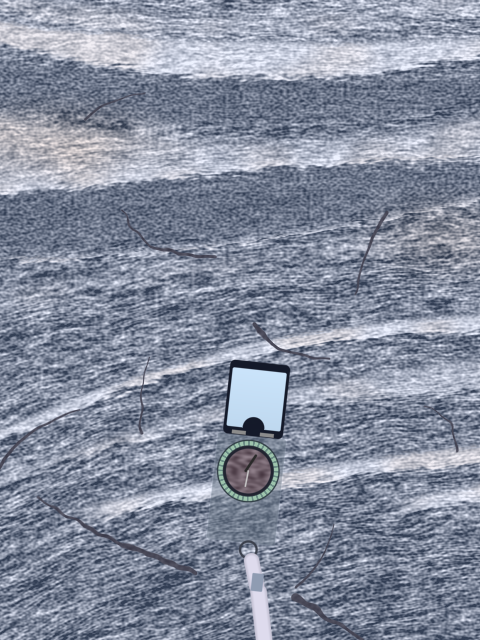
Give the GLSL for this texture, as a Shadertoy shader.

```glsl
// Draws banded grey gneiss with scattered twigs and a mirrored sighting compass on a strap.

void paint(inout vec3 col, vec3 ink, float d) {
    col = mix(col, ink, smoothstep(.8, -.8, d * iResolution.y));
}

vec2 gradientAt(vec2 cell) {
    vec3 h = fract(cell.xyx * vec3(.1031, .103, .0973));
    h += dot(h, h.yzx + 33.33);
    float angle = 6.2832 * fract((h.x + h.y) * h.z);
    return vec2(cos(angle), sin(angle));
}

float noise(vec2 p) {
    vec2 i = floor(p), f = fract(p), u = f * f * (3. - 2. * f), e = vec2(1, 0);
    float low = mix(dot(gradientAt(i), f), dot(gradientAt(i + e), f - e), u.x);
    float high = mix(dot(gradientAt(i + e.yx), f - e.yx), dot(gradientAt(i + 1.), f - 1.), u.x);
    return mix(low, high, u.y);
}

// Curved layer: heights and half widths at left, middle and right
float seam(vec2 p, vec3 heights, vec3 widths, float soft) {
    float t = p.x / .75;
    vec3 k = vec3((1. - t) * (1. - 2. * t), 4. * t * (1. - t), t * (2. * t - 1.));
    return smoothstep(soft, -soft, abs(p.y - dot(k, heights)) - dot(k, widths));
}

float segment(vec2 p, vec2 a, vec2 b) {
    vec2 d = b - a;
    return length(p - a - d * clamp(dot(p - a, d) / dot(d, d), 0., 1.));
}

float box(vec2 p, vec2 size, float r) {
    vec2 d = abs(p) - size + r;
    return length(max(d, 0.)) + min(max(d.x, d.y), 0.) - r;
}

float twig(vec2 p, vec4 ends, vec2 bend, float w) {
    float d = 1.;
    vec2 last = ends.xy;
    for (float t = .125; t <= 1.; t += .125) {
        vec2 next = mix(mix(ends.xy, bend, t), mix(bend, ends.zw, t), t);
        d = min(d, segment(p, last, next) - w * (1. - .6 * t));
        last = next;
    }
    return d;
}

vec3 rock(vec2 p) {
    // Foliation steepens toward the bottom
    float flow = p.y - (1. - p.y) * p.x * (.5 - .25 * p.x) + .014 * noise(p * vec2(9, 16));
    float broad = noise(vec2(p.x * 6., flow * 40.));
    float streak = noise(vec2(p.x * 24. + 9., flow * 120.));
    float fine = noise(vec2(p.x * 75., flow * 240.));
    float grain = noise(p * vec2(190, 270));
    vec2 q = p + vec2(0, .008 * (broad + streak + fine));

    // Quiet dark layers
    float dark = max(seam(q, vec3(.87, .845, .86), vec3(.035, .035, .022), .01),
                     seam(q, vec3(.653, .685, .72), vec3(.042, .05, .022), .01));
    float tone = .36 + (.32 * broad + .55 * streak + .6 * fine) * (1. - .65 * dark) + .5 * grain;
    tone += .13 * smoothstep(.85, .97, p.y) - .1 * dark - .04 * smoothstep(.3, .05, p.y);

    // Pale layers
    float pale = seam(q, vec3(.95, .905, .928), vec3(.016, .028, .013), .006);
    pale = max(pale, .5 * seam(q, vec3(1, .955, 1), vec3(.015), .012));
    pale = max(pale, .7 * seam(q, vec3(.763, .755, .782), vec3(.058, .02, .032), .015));
    pale = max(pale, seam(q, vec3(.708, .738, .758), vec3(.01, .008, .004), .005));
    pale = max(pale, .7 * seam(q, vec3(.594, .622, .69), vec3(.002), .003));
    pale = max(pale, .35 * seam(q, vec3(.53, .588, .63), vec3(.012), .02));
    pale = max(pale, seam(q, vec3(.317, .447, .492), vec3(.01, .009, .014), .005));
    pale = max(pale, .7 * seam(q, vec3(.245, .36, .41), vec3(.005, .01, .025), .012));
    pale = max(pale, seam(q, vec3(.17, .24, .29), vec3(.012), .006) * smoothstep(.08, .2, p.x));
    pale = max(pale, seam(q, vec3(.1, .16, .23), vec3(.012), .006) * smoothstep(.58, .68, p.x));
    tone = mix(tone, .86 + .3 * streak + .4 * fine + .3 * grain, pale);

    // Warm mineral stains
    vec3 col = mix(vec3(.25, .295, .38), vec3(.88, .9, .96), clamp(tone, -.08, 1.08));
    float stain = .7 * smoothstep(.2, 0., length((p - vec2(.08, .78)) * vec2(.8, 2.2)));
    stain += .5 * smoothstep(.2, 0., length((p - vec2(.7, .63)) * vec2(1, 2)));
    stain += .4 * pale * smoothstep(-.2, .3, noise(p * 9.));
    return col * mix(vec3(1), vec3(1.04, .96, .88), min(stain, 1.));
}

void mainImage(out vec4 fragColor, in vec2 fragCoord) {
    vec2 p = fragCoord / iResolution.xy * vec2(.75, 1);
    vec3 col = rock(p);

    // Twigs and cracks
    vec2 w = p + .006 * noise(p * 40.);
    float d = twig(w, vec4(.336, .599, .191, .672), vec2(.21, .6), .003);
    d = min(d, twig(w, vec4(.135, .815, .225, .853), vec2(.17, .85), .002));
    d = min(d, twig(w, vec4(.397, .492, .515, .44), vec2(.42, .445), .004));
    d = min(d, twig(w, vec4(.222, .323, .232, .44), vec2(.215, .38), .002));
    d = min(d, twig(w, vec4(.306, .106, .058, .222), vec2(.14, .165), .004));
    d = min(d, twig(w, vec4(.462, .068, .566, 0), vec2(.51, .04), .006));
    d = min(d, twig(w, vec4(.462, .082, .521, .18), vec2(.51, .12), .002));
    d = min(d, twig(w, vec4(.716, .297, .664, .366), vec2(.71, .35), .002));
    d = min(d, twig(w, vec4(0, .27, .125, .36), vec2(.03, .33), .003));
    d = min(d, twig(w, vec4(.605, .668, .555, .54), vec2(.57, .62), .003));
    paint(col, vec3(.28, .28, .34) + .1 * noise(p * 150.), d);

    // Clear base plate
    mat2 lean = mat2(.994, .11, -.11, .994);
    float plate = box(lean * (p - vec2(.385, .236)), vec2(.054, .084), .005);
    paint(col, mix(col, vec3(.44, .49, .55), .5), plate);
    paint(col, col + .06, abs(plate) - .001);

    // Dial with luminous, ticked bezel
    vec2 dial = lean * (p - vec2(.388, .264));
    float r = length(dial), tick = abs(fract(atan(dial.y, dial.x) * 5.7296) - .5);
    paint(col, vec3(.18, .23, .26), r - .049);
    paint(col, mix(vec3(.42, .55, .52), vec3(.62, .77, .68), smoothstep(.1, .25, tick)), abs(r - .0435) - .0035);
    paint(col, vec3(.13, .14, .19), r - .039);
    paint(col, vec3(.43, .37, .41) + .25 * noise(dial * vec2(70, 160)), r - .035);
    paint(col, vec3(.16), segment(dial, vec2(-.004, 0), vec2(.009, .025)) - .002);
    paint(col, vec3(.78), segment(dial, vec2(0), vec2(-.002, -.024)) - .0012);

    // Mirror lid, thumb notch and hinge
    vec2 lid = lean * (p - vec2(.401, .376));
    paint(col, vec3(.08, .1, .16), box(lid, vec2(.047, .058), .008));
    float mirror = max(box(lid, vec2(.0425, .046), .003), .017 - length(lid + vec2(0, .045)));
    paint(col, vec3(.77, .87, .96) + .5 * lid.y, mirror);
    paint(col, vec3(.55), box(vec2(abs(lid.x) - .022, lid.y + .054), vec2(.011, .003), .001));

    // Metal loop and white strap
    paint(col, vec3(.23, .25, .3), abs(length(p - vec2(.388, .141)) - .013) - .0018);
    float strap = min(segment(p, vec2(.393, .124), vec2(.401, .085)) - .012,
                      segment(p, vec2(.404, .075), vec2(.415, -.02)) - .013);
    paint(col, vec3(.87, .86, .93) - .1 * smoothstep(-.006, 0., strap), strap);
    paint(col, vec3(.56, .61, .7), box(lean * (p - vec2(.402, .09)), vec2(.009, .014), .002));
    fragColor = vec4(clamp(col, 0., 1.), 1);
}
```
